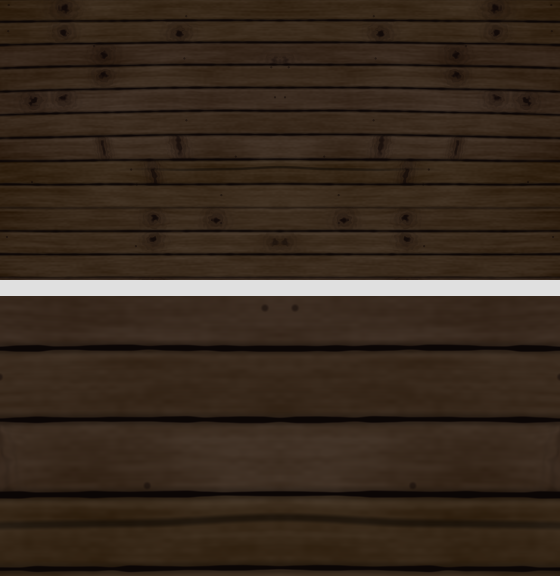
Top: the whole. Bottom: its middle third, enlarged.
This texture is drawn by a WebGL 1 fragment shader. Its source:

```glsl
precision highp float;
// Dark weathered wall of twelve bowed horizontal planks, mirrored about its vertical centre line.
uniform vec2 u_resolution;

float hash(vec2 p) {
  return fract(sin(dot(p, vec2(127.1, 311.7))) * 43758.547);
}

float noise(vec2 p) {
  vec2 i = floor(p), f = fract(p);
  f = f * f * (3.0 - 2.0 * f);
  return mix(mix(hash(i), hash(i + vec2(1.0, 0.0)), f.x),
             mix(hash(i + vec2(0.0, 1.0)), hash(i + 1.0), f.x), f.y);
}

float fbm(vec2 p) {
  float sum = 0.0, amp = 0.5;
  for (int i = 0; i < 4; i++) {
    sum += amp * noise(p);
    p = p * 2.03 + 17.3;
    amp *= 0.5;
  }
  return sum / 0.94;
}

// Position in a plank (x, height within the plank) and strength of one of its knots
vec3 knotAt(float row, int slot) {
  float jitter = hash(vec2(row, 4.0));
  if (slot == 0) {
    float x = mix(0.7 + 0.1 * cos(1.57 * (row - 0.5)), 0.45, step(6.5, row));
    float present = step(mod(row, 6.0), 4.5) * step(0.5, abs(row - 8.0));
    return vec3(x, 0.35 + 0.2 * jitter + 0.15 * step(abs(row - 6.5), 1.0), present);
  }
  if (slot == 1) {
    float x = mix(0.36, 1.4 - 0.13 * row, step(3.0, mod(row, 5.0)));
    float present = step(abs(abs(mod(row, 5.0) - 2.5) - 1.5), 0.1) * step(row, 10.5);
    return vec3(x, 0.45 + 0.2 * jitter, present);
  }
  return vec3(0.02, mix(0.85, 0.5, step(5.0, row)), 0.5 * step(abs(mod(row, 8.0) - 2.0), 0.1));
}

void main() {
  const float PITCH = 0.083;
  vec2 uv = gl_FragCoord.xy / u_resolution;
  float px = 1.0 / u_resolution.y;
  vec2 p = vec2(abs(uv.x * 2.0 - 1.0), 1.0 - uv.y);

  // Planks: the upper ones bow upwards at the centre
  float bow = 0.015 * (1.0 - p.x * p.x) * smoothstep(0.72, 0.4, p.y) * smoothstep(-0.1, 0.3, p.y);
  float r = (p.y + bow + 0.005) / PITCH + 0.03 * (noise(p * vec2(5.0, 8.0)) - 0.5);
  float row = floor(r), v = fract(r);
  vec2 local = vec2(p.x, v * PITCH);

  // Knots: round in the upper planks, slanted slashes lower down
  float slash = step(5.5, row) * step(row, 8.5);
  float core = 0.0, halo = 0.0, rings = 0.0, bulge = 0.0;
  for (int i = 0; i < 3; i++) {
    vec3 k = knotAt(row, i);
    vec2 d = local - vec2(k.x, k.y * PITCH);
    d.x += slash * 0.2 * d.y;
    float size = 0.85 + 0.4 * hash(vec2(row, float(i))) + 0.3 * step(row, 0.5);
    vec2 radius = mix(vec2(0.015, 0.014), vec2(0.009, 0.038), slash) * size;
    float dist = length(d / radius) + 0.9 * (noise(local * 110.0 + row * 7.0) - 0.5);
    float near = k.z * exp(-0.1 * dist * dist);
    core = max(core, k.z * smoothstep(1.3, 0.3, dist) * mix(1.0, 0.65, slash));
    halo = max(halo, near);
    rings += near * sin(dist * 5.0);
    bulge -= 0.6 * d.y * near;
  }

  // Grain: long streaks that swell around the knots
  vec2 g = vec2(p.x, local.y + bulge) + vec2(row * 3.7, row * 1.3);
  g.y += 0.014 * noise(vec2(g.x * 4.0, row));
  float coarse = fbm(vec2(g.x * 3.0, g.y * 55.0));
  float fine = noise(vec2(g.x * 16.0, g.y * 140.0));
  float fleck = noise(vec2(g.x * 90.0, g.y * 170.0));
  float blotch = fbm(p * vec2(5.0, 9.0) + 3.0);
  float tone = 0.66 + 1.1 * (coarse - 0.5) + 0.4 * (fine - 0.5) + 0.25 * (fleck - 0.5);
  tone += 1.2 * (blotch - 0.5) + 0.55 * (hash(vec2(row, 9.0)) - 0.5);
  tone -= 0.4 * smoothstep(0.7, 1.0, p.x) + 0.25 * smoothstep(0.7, 1.0, p.y);
  tone += 0.2 * smoothstep(0.7, 0.0, p.x);

  vec3 darkWood = vec3(0.182, 0.122, 0.066);
  vec3 lightWood = vec3(0.248, 0.188, 0.134);
  vec3 color = mix(darkWood, lightWood, clamp(tone, -0.5, 1.25));
  color.b += 0.02 * (hash(vec2(row, 2.0)) - 0.45);

  // Knot stain, rings and heart
  vec3 heart = vec3(0.06, 0.03, 0.025);
  color *= 1.0 - 0.13 * rings;
  color = mix(color, vec3(0.13, 0.078, 0.05), 0.55 * halo);
  color = mix(color, heart, 0.9 * core);

  // One long dark streak through the eighth plank
  float streak = abs(v - 0.36 - 0.2 * p.x * p.x - 0.15 * (noise(vec2(p.x * 6.0, 1.0)) - 0.5)) * PITCH;
  color *= 1.0 - 0.4 * step(abs(row - 7.0), 0.1) * smoothstep(0.007, 0.001, streak)
               * smoothstep(0.65, 0.25, p.x);

  // Sparse specks
  vec2 cell = p * 22.0;
  vec2 id = floor(cell);
  vec2 spot = 0.25 + 0.5 * vec2(hash(id), hash(id + 31.0));
  float speck = smoothstep(0.13, 0.04, length(fract(cell) - spot));
  color = mix(color, heart, 0.5 * speck * step(0.97, hash(id + 57.0)));

  // Seams: dark ragged gaps, with the ninth and the last one worn faint
  float seam = floor(r + 0.5);
  float gap = abs(r - seam) * PITCH;
  float width = 0.0018 + 0.0022 * noise(vec2(p.x * 45.0, seam * 5.0));
  float worn = 1.0 - 0.65 * step(abs(seam - 9.0), 0.1) - 0.5 * step(11.5, seam);
  color *= 1.0 - 0.25 * worn * smoothstep(0.011, 0.002, gap);
  color += 0.016 * smoothstep(0.004, 0.008, v * PITCH) * smoothstep(0.018, 0.008, v * PITCH);
  color = mix(color, vec3(0.045, 0.022, 0.02), worn * smoothstep(width + px, width - px, gap));

  gl_FragColor = vec4(color, 1.0);
}
```
